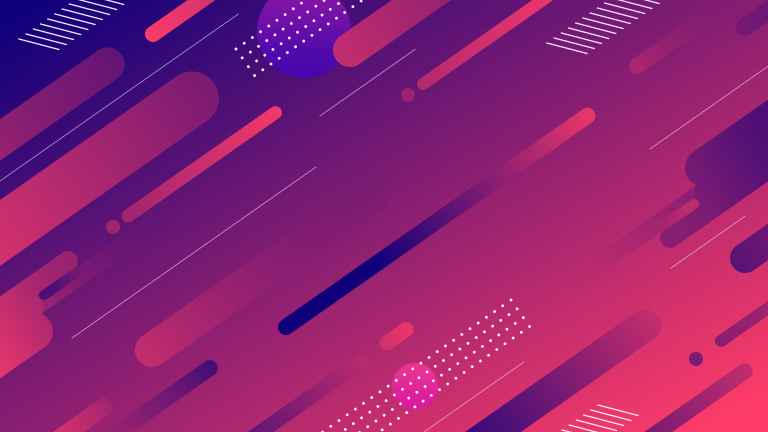
This background is drawn by a Shadertoy shader. Its source:

```glsl
// Diagonal rounded bars, discs, dot grids and hatching over a navy to coral gradient.

const vec2 ALONG = vec2(0.819, -0.574);   // shared slant, y pointing down
const vec2 ACROSS = vec2(0.574, 0.819);
const vec3 NAVY = vec3(0.06, 0.0, 0.48);
const vec3 CORAL = vec3(1.0, 0.235, 0.41);

vec2 pos;      // position on a sheet 432 units high
float pixel;   // size of one pixel in sheet units
vec3 col;

vec3 ramp(float t) { return mix(NAVY, CORAL, clamp(t, 0.0, 1.0)); }

vec2 slant(vec2 v) { return vec2(dot(v, ALONG), dot(v, ACROSS)); }

float capsule(vec2 q, float from, float to, float r) {
    q.x -= clamp(q.x, from, to);
    return length(q) - r;
}

void paint(float d, vec3 ink, float alpha) {
    col = mix(col, ink, alpha * clamp(0.5 - d / pixel, 0.0, 1.0));
}

// Bar from its lower left end; tone and opacity run from start to finish
void bar(vec2 start, float len, float r, vec2 tone, vec2 alpha) {
    vec2 q = slant(pos - start);
    float s = clamp((q.x + r) / (len + 2.0 * r), 0.0, 1.0);
    paint(capsule(q, 0.0, len, r), ramp(mix(tone.x, tone.y, s)), mix(alpha.x, alpha.y, s));
}

void bar(vec2 start, float len, float r, vec2 tone) { bar(start, len, r, tone, vec2(1)); }

void disc(vec2 c, float r, vec3 ink) { paint(length(pos - c) - r, ink, 1.0); }

// Merged bars with a rounded notch and a fading tail; side = -1 turns it around
void cluster(vec2 notch, float side, float deep, float rim, float gap) {
    vec2 q = side * slant(pos - notch);
    float tail = clamp(q.x / 165.0, 0.0, 1.0);
    paint(capsule(q - vec2(0, 5), -10.0, 165.0, 9.0), ramp(mix(rim, gap, tail)), 0.9 * (1.0 - tail));
    float d = capsule(q + vec2(0, 14), -250.0, 39.0, 10.0);
    d = min(d, capsule(q - vec2(0, 24), -250.0, -29.0, 19.0));
    d = min(d, capsule(q - vec2(0, 3), -250.0, -17.0, 12.0));
    paint(d, ramp(mix(deep, rim, smoothstep(-120.0, 40.0, q.x))), 1.0);
    paint(capsule(q, 0.0, 50.0, 5.0), ramp(gap), 1.0 - smoothstep(5.0, 55.0, q.x));
}

void thinLine(vec2 start, float len) {
    paint(capsule(slant(pos - start), 0.0, len, 0.4), vec3(0.93, 0.8, 0.92), 0.7);
}

// Four slanted rows of dots
void dotGrid(vec2 corner, float columns) {
    vec2 q = slant(pos - corner) / vec2(10.0, 10.8);
    vec2 cell = clamp(round(q), vec2(0), vec2(columns, 3));
    paint(length((q - cell) * vec2(10.0, 10.8)) - 1.4, vec3(1.0, 0.93, 1.0), 1.0);
}

// Short strokes stepped along the slant
void hatch(vec2 start, float count) {
    vec2 q = pos - start, stroke = vec2(40, 10.5), hop = vec2(7.2, -5.0);
    float area = hop.x * stroke.y - hop.y * stroke.x;
    float i = clamp(round((q.x * stroke.y - q.y * stroke.x) / area), 0.0, count);
    q -= i * hop;
    q -= stroke * clamp(dot(q, stroke) / dot(stroke, stroke), 0.0, 1.0);
    paint(length(q) - 0.65, vec3(0.97, 0.9, 0.97), 1.0);
}

void mainImage(out vec4 fragColor, in vec2 fragCoord) {
    pixel = 432.0 / iResolution.y;
    pos = vec2(fragCoord.x, iResolution.y - fragCoord.y) * pixel;
    col = ramp(mix(-0.03, 1.04, 0.5 * (pos.x / 768.0 + pos.y / 432.0)));

    // Upper left
    bar(vec2(-20, 154), 156.0, 17.0, vec2(0.6, 0.34));
    bar(vec2(-30, 254), 271.0, 27.0, vec2(0.88, 0.44));
    bar(vec2(128, 216), 180.0, 6.5, vec2(0.6, 0.95));
    disc(vec2(113, 227), 7.0, ramp(0.6));
    bar(vec2(153, 34), 80.0, 8.0, vec2(0.98, 0.8));

    // Upper middle
    disc(vec2(304, 31), 47.0, mix(vec3(0.52, 0.08, 0.65), vec3(0.28, 0.03, 0.67), smoothstep(-15.0, 75.0, pos.y)));
    dotGrid(vec2(236, 49), 13.0);
    bar(vec2(350, 50), 120.0, 17.0, vec2(0.8, 0.55), vec2(0.9));
    bar(vec2(423, 84), 165.0, 6.0, vec2(0.68, 0.95));
    disc(vec2(408, 95), 7.0, ramp(0.58));

    // Centre
    bar(vec2(152, 350), 272.0, 17.0, vec2(0.76, 0.35), vec2(1.0, 0.1));
    bar(vec2(286, 327), 368.0, 8.0, vec2(-0.4, 0.92));

    // Left and right clusters
    cluster(vec2(44, 295), 1.0, 0.95, 0.58, 0.25);
    cluster(vec2(694, 204), -1.0, 0.25, 0.5, 0.72);

    // Right side
    bar(vec2(637, 66), 126.0, 8.0, vec2(0.68, 0.4), vec2(0.9, 0.0));
    bar(vec2(745, 27), 80.0, 9.0, vec2(0.42, 0.36));
    bar(vec2(745, 258), 80.0, 15.0, vec2(0.3, 0.5));
    bar(vec2(721, 341), 90.0, 6.0, vec2(0.5, 0.65));
    disc(vec2(696, 359), 7.0, ramp(0.45));

    // Lower edge
    bar(vec2(40, 452), 78.0, 9.0, vec2(0.95, 0.6));
    bar(vec2(100, 445), 134.0, 8.0, vec2(0.45, 0.2), vec2(0.0, 1.0));
    bar(vec2(245, 443), 142.0, 7.5, vec2(0.3, 0.72));
    bar(vec2(387, 343), 23.0, 7.5, vec2(0.8, 0.92));
    bar(vec2(470, 448), 214.0, 16.0, vec2(0.1, 0.76));
    bar(vec2(644, 442), 123.0, 8.0, vec2(0.4, 0.75));
    disc(vec2(415, 386), 23.0, mix(vec3(0.92, 0.2, 0.58), vec3(0.86, 0.11, 0.62), smoothstep(365.0, 405.0, pos.y)));
    dotGrid(vec2(511, 300) - 24.0 * 10.0 * ALONG, 24.0);

    // Fine strokes
    hatch(vec2(19, 39), 16.0);
    hatch(vec2(547, 43), 16.0);
    hatch(vec2(598, 405) - 10.0 * vec2(7.2, -5.0), 10.0);
    thinLine(vec2(0, 181), 291.0);
    thinLine(vec2(320, 116), 116.0);
    thinLine(vec2(72, 338), 298.0);
    thinLine(vec2(650, 149), 150.0);
    thinLine(vec2(671, 268), 90.0);
    thinLine(vec2(424, 432), 122.0);

    fragColor = vec4(col, 1.0);
}
```
